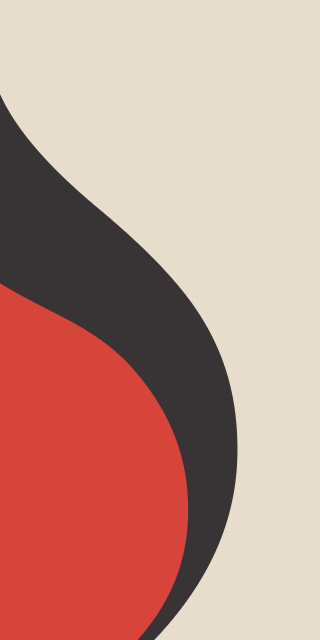
This background is drawn by a WebGL 1 fragment shader. Its source:

```glsl
precision highp float;
// Two nested flowing shapes, charcoal around red, on faintly dotted cream paper.
// Each contour is a smooth piecewise cubic giving x as a function of depth
// from the top; fills are antialiased by approximate distance to the contour.

uniform vec2 u_resolution;

const vec3 CREAM = vec3(0.910, 0.868, 0.806);
const vec3 CHARCOAL = vec3(0.218, 0.200, 0.204);
const vec3 RED = vec3(0.845, 0.265, 0.222);

const float DOT_PITCH = 1.0 / 64.0;   // paper dot spacing, in canvas widths
const float DOT_STRENGTH = 0.014;

// Contour knots: depth from the top, x, and dx/d(depth), in canvas widths
const vec3 OUTER_A = vec3(0.294, 0.000, 0.45);
const vec3 OUTER_B = vec3(0.651, 0.307, 1.20);
const vec3 OUTER_C = vec3(0.911, 0.572, 0.80);
const vec3 OUTER_D = vec3(1.406, 0.742, 0.00);
const vec3 OUTER_E = vec3(2.000, 0.482, -0.95);

const vec3 INNER_A = vec3(0.885, 0.000, 1.60);
const vec3 INNER_B = vec3(0.992, 0.198, 1.95);
const vec3 INNER_C = vec3(1.154, 0.417, 0.87);
const vec3 INNER_D = vec3(1.594, 0.588, 0.00);
const vec3 INNER_E = vec3(2.000, 0.430, -0.88);

// Cubic Hermite span between two knots
float hermite(float depth, vec3 a, vec3 b) {
  float span = b.x - a.x;
  float t = (depth - a.x) / span;
  float s = 1.0 - t;
  return s * s * ((1.0 + 2.0 * t) * a.y + t * span * a.z)
       + t * t * ((3.0 - 2.0 * t) * b.y - s * span * b.z);
}

// Contour through five knots, continued straight above the first
float contour(float depth, vec3 a, vec3 b, vec3 c, vec3 d, vec3 e) {
  if (depth < a.x) return a.y + (depth - a.x) * a.z;
  if (depth < b.x) return hermite(depth, a, b);
  if (depth < c.x) return hermite(depth, b, c);
  if (depth < d.x) return hermite(depth, c, d);
  return hermite(depth, d, e);
}

float outerEdge(float depth) {
  return contour(depth, OUTER_A, OUTER_B, OUTER_C, OUTER_D, OUTER_E);
}

float innerEdge(float depth) {
  return contour(depth, INNER_A, INNER_B, INNER_C, INNER_D, INNER_E);
}

// Coverage left of an edge, given its x and its x one pixel further down
float coverage(float x, float edge, float edgeBelow, float pixel) {
  float slope = (edgeBelow - edge) / pixel;
  float dist = (x - edge) * inversesqrt(1.0 + slope * slope);
  return clamp(0.5 - dist / pixel, 0.0, 1.0);
}

// Soft dot grid, averaging near zero
float paperDots(vec2 p) {
  vec2 wave = 0.5 - 0.5 * cos(6.2832 * p / DOT_PITCH);
  return wave.x * wave.y - 0.25;
}

void main() {
  vec2 p = gl_FragCoord.xy / u_resolution * vec2(1.0, 2.0);
  float depth = 2.0 - p.y;
  float pixel = 1.0 / u_resolution.x;

  // Paper
  vec3 color = CREAM - DOT_STRENGTH * paperDots(vec2(p.x, depth));

  // Charcoal shape, then the red one inside it
  float outer = coverage(p.x, outerEdge(depth), outerEdge(depth + pixel), pixel);
  float inner = coverage(p.x, innerEdge(depth), innerEdge(depth + pixel), pixel);
  color = mix(color, CHARCOAL, outer);
  color = mix(color, RED, inner);

  gl_FragColor = vec4(color, 1.0);
}
```
